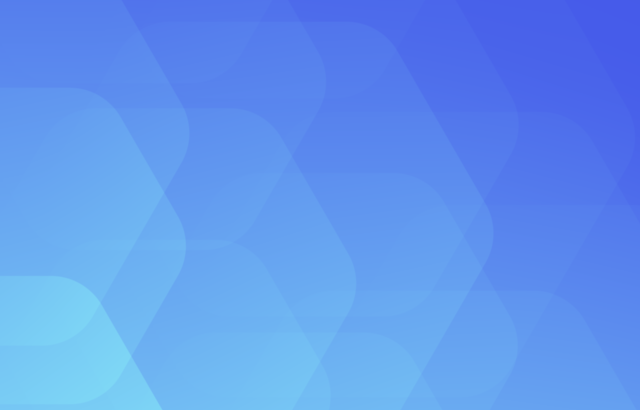
A WebGL 2 fragment shader for this background:

```glsl
#version 300 es
precision highp float;

uniform vec2 u_resolution;
out vec4 outColor;

#define DEEP_BLUE vec3(0.270, 0.350, 0.915)
#define PALE_CYAN vec3(0.505, 0.870, 0.965)
#define CORNER_RADIUS 0.144
#define FADE_DIRECTION vec2(0.45, 0.03)
#define FADE_MIDDLE 0.45
#define SLOPE vec2(-0.32, -0.52)
#define TOP_LEFT_TONE 0.20
#define TONE_SOFTNESS 0.007

const int TILE_COUNT = 16;

// Centre and apothem of each tile, in canvas heights
const vec3 TILES[TILE_COUNT] = vec3[](
    vec3(-0.114, 0.675, 0.518), vec3(0.030, 0.400, 0.386),
    vec3(0.398, 0.309, 0.427), vec3(0.630, 0.431, 0.516),
    vec3(0.799, 0.157, 0.421), vec3(0.390, 0.035, 0.380),
    vec3(-0.037, -0.096, 0.423), vec3(0.707, -0.266, 0.455),
    vec3(1.057, -0.276, 0.567), vec3(0.343, 0.801, 0.411),
    vec3(0.303, 1.220, 0.423), vec3(0.748, 0.695, 0.467),
    vec3(1.067, 0.144, 0.583), vec3(0.839, 0.665, 0.634),
    vec3(1.321, -0.028, 0.528), vec3(0.654, 1.183, 0.423));

// How much each tile lightens what lies below it
const float STRENGTHS[TILE_COUNT] = float[](
    0.10, 0.13, 0.09, 0.10, 0.06, 0.06, 0.21, 0.06,
    0.065, 0.06, 0.04, 0.05, 0.05, 0.04, 0.05, 0.03);

// Signed distance to a flat-topped hexagon with rounded corners
float roundedHexagon(vec2 p, float apothem, float radius) {
    const vec2 mirror = vec2(-0.866025, 0.5);
    float inner = apothem - radius;
    float halfSide = inner * 0.57735;
    p = abs(p);
    p -= 2.0 * min(dot(mirror, p), 0.0) * mirror;
    p -= vec2(clamp(p.x, -halfSide, halfSide), inner);
    return length(p) * sign(p.y) - radius;
}

// Diagonal ramp that settles gently to zero in the darkest corner
float backgroundTone(vec2 uv) {
    float ramp = TOP_LEFT_TONE + dot(SLOPE, uv - vec2(0.0, 1.0));
    return 0.5 * (ramp + sqrt(ramp * ramp + TONE_SOFTNESS));
}

void main() {
    vec2 p = gl_FragCoord.xy / u_resolution.y;
    float pixel = 1.0 / u_resolution.y;
    float tone = backgroundTone(gl_FragCoord.xy / u_resolution);

    // Translucent tiles, brightest towards their right corner
    for (int i = 0; i < TILE_COUNT; i++) {
        vec3 tile = TILES[i];
        vec2 local = p - tile.xy;
        float edge = roundedHexagon(local, tile.z, CORNER_RADIUS);
        float coverage = 1.0 - smoothstep(-pixel, pixel, edge);
        float fade = FADE_MIDDLE + dot(local, FADE_DIRECTION) / tile.z;
        tone += STRENGTHS[i] * coverage * clamp(fade, 0.0, 1.0);
    }

    outColor = vec4(mix(DEEP_BLUE, PALE_CYAN, clamp(tone, 0.0, 1.0)), 1.0);
}
```
